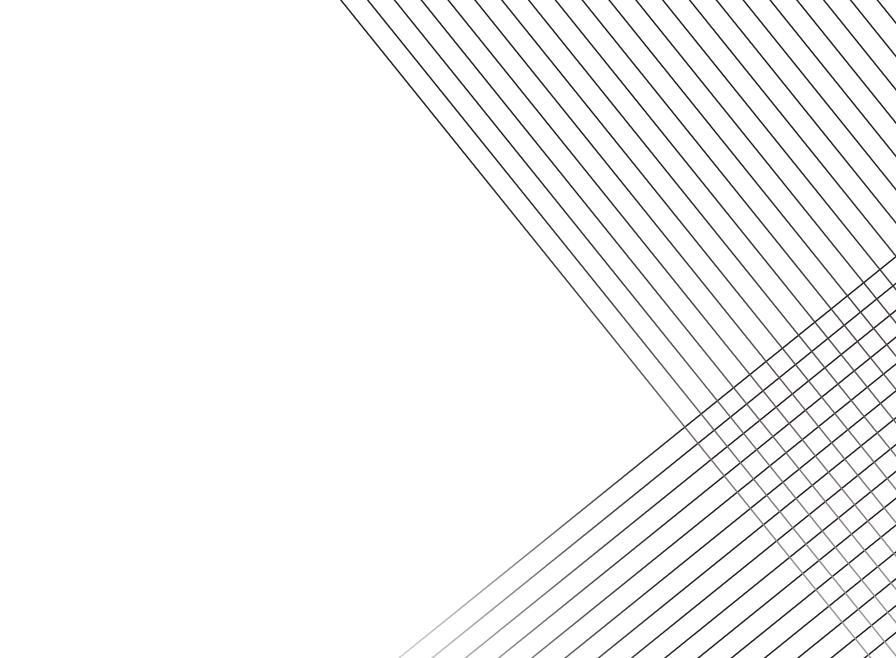
Reproduce this background procedurally as a Shadertoy shader.

```glsl
const vec3 PAPER = vec3(1.0);
const vec3 INK = vec3(0.13, 0.10, 0.10);
const vec3 GREY = vec3(0.62, 0.60, 0.60);
const vec3 MIST = vec3(0.86, 0.85, 0.85);

const float SPACING = 0.03175;
const float LINE_WIDTH = 0.0022;

// Share of a pixel covered by a thin line at signed distance d
float lineCoverage(float d, float width, float pixel) {
    float outer = clamp(0.5 + (0.5 * width - d) / pixel, 0.0, 1.0);
    float inner = clamp(0.5 - (0.5 * width + d) / pixel, 0.0, 1.0);
    return outer - inner;
}

// Parallel lines that start at origin and repeat along the normal
float parallelLines(vec2 p, vec2 origin, vec2 normal, float spacing, float width, float pixel) {
    float across = dot(p - origin, normalize(normal));
    float index = max(floor(across / spacing + 0.5), 0.0);
    return lineCoverage(across - index * spacing, width, pixel);
}

void mainImage(out vec4 fragColor, in vec2 fragCoord) {
    // Canvas height is one unit, y runs down from the top edge
    float pixel = 1.0 / iResolution.y;
    vec2 p = fragCoord * pixel;
    p.y = 1.0 - p.y;

    // Rising lines, pale at their lower left ends
    float rising = parallelLines(p, vec2(1.3617, 0.390), vec2(0.8075, 1.0),
                                 SPACING, LINE_WIDTH, pixel);
    vec3 risingColor = mix(MIST, INK, smoothstep(0.52, 1.08, p.x));

    // Falling lines, fading to grey towards the bottom
    float falling = parallelLines(p, vec2(0.5180, 0.0), vec2(1.0, -0.8055),
                                  SPACING, LINE_WIDTH, pixel);
    vec3 fallingColor = mix(INK, GREY, smoothstep(0.15, 1.05, p.y));

    vec3 color = mix(PAPER, risingColor, rising);
    color = mix(color, fallingColor, falling);
    fragColor = vec4(color, 1.0);
}
```
